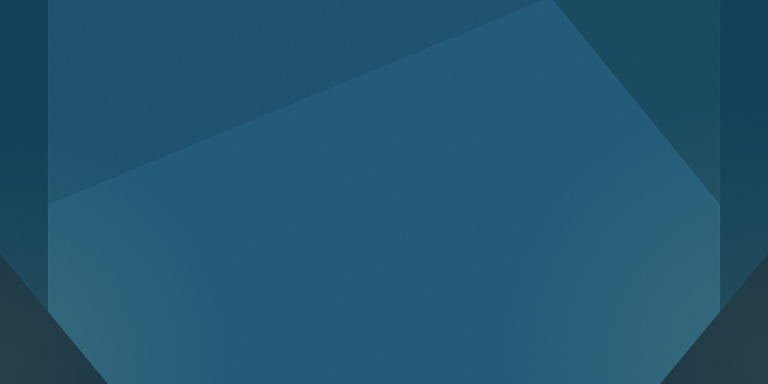
This background is drawn by a Shadertoy shader. Its source:

```glsl
// Flat blue panels: a large central shape cut by two slanted upper edges,
// darker side strips and dark lower corners, with a soft warm glow at each side.
// Half-plane distances mask the panels; the glow and a faint grain go on top.

const vec3 CENTRE_BLUE  = vec3(0.141, 0.358, 0.474);
const vec3 UPPER_LEFT   = vec3(0.122, 0.325, 0.435);
const vec3 UPPER_RIGHT  = vec3(0.106, 0.295, 0.380);
const vec3 STRIP_BLUE   = vec3(0.072, 0.250, 0.350);
const vec3 CORNER_NAVY  = vec3(0.076, 0.190, 0.275);
const vec3 GLOW_TINT    = vec3(0.080, 0.062, 0.012);
const vec3 EDGE_LIGHT   = vec3(0.014, 0.018, 0.018);

// Positions in canvas heights; the canvas spans 2 by 1
const float STRIP_WIDTH  = 0.125;
const vec2  ROOF_LEFT    = vec2(0.125, 0.466);
const vec2  ROOF_TOP_L   = vec2(1.419, 1.0);
const vec2  ROOF_TOP_R   = vec2(1.440, 1.0);
const vec2  ROOF_RIGHT   = vec2(1.875, 0.466);
const vec2  CORNER_FOOT  = vec2(0.281, 0.0);
const vec2  CORNER_HEAD  = vec2(0.0, 0.339);
const vec2  GLOW_CENTRE  = vec2(0.0, 0.06);
const float GLOW_RADIUS_L = 0.60;
const float GLOW_RADIUS_R = 0.70;
const float EDGE_WIDTH   = 0.004;
const float GRAIN_CELLS  = 256.0;
const float GRAIN_AMOUNT = 0.006;

// Signed distance to the line a-b, positive on its left side
float sideOf(vec2 p, vec2 a, vec2 b) {
    vec2 along = normalize(b - a);
    return dot(p - a, vec2(-along.y, along.x));
}

float cover(float dist, float pixel) {
    return smoothstep(-0.5 * pixel, 0.5 * pixel, dist);
}

float hash(vec2 cell) {
    vec3 q = fract(cell.xyx * 0.1031);
    q += dot(q, q.yzx + 33.33);
    return fract((q.x + q.y) * q.z);
}

// Thin light seam that straddles an edge
float seam(float dist) {
    return 1.0 - smoothstep(0.0, EDGE_WIDTH, abs(dist));
}

void mainImage(out vec4 fragColor, in vec2 fragCoord) {
    vec2 p = fragCoord / iResolution.xy * vec2(2.0, 1.0);
    vec2 mirrored = vec2(min(p.x, 2.0 - p.x), p.y);
    float pixel = 1.0 / iResolution.y;

    // Signed distances of the panels
    float upperLeft  = sideOf(p, ROOF_LEFT, ROOF_TOP_L);
    float upperRight = sideOf(p, ROOF_TOP_R, ROOF_RIGHT);
    float strip      = STRIP_WIDTH - mirrored.x;
    float corner     = sideOf(mirrored, CORNER_FOOT, CORNER_HEAD);

    // Panels from back to front
    vec3 color = CENTRE_BLUE;
    color = mix(color, UPPER_LEFT, cover(upperLeft, pixel));
    color = mix(color, UPPER_RIGHT, cover(upperRight, pixel));
    color += EDGE_LIGHT * 0.5 * max(seam(upperLeft), seam(upperRight));
    color = mix(color, STRIP_BLUE, cover(strip, pixel));
    color += EDGE_LIGHT * 0.5 * seam(strip);
    color = mix(color, CORNER_NAVY, cover(corner, pixel));

    // Side glows, a little wider on the right
    float radius = p.x < 1.0 ? GLOW_RADIUS_L : GLOW_RADIUS_R;
    float glow = max(0.0, 1.0 - length(mirrored - GLOW_CENTRE) / radius);
    color += GLOW_TINT * glow;

    // Faint grain
    color += GRAIN_AMOUNT * (hash(floor(p * GRAIN_CELLS)) - 0.5);
    fragColor = vec4(color, 1.0);
}
```
